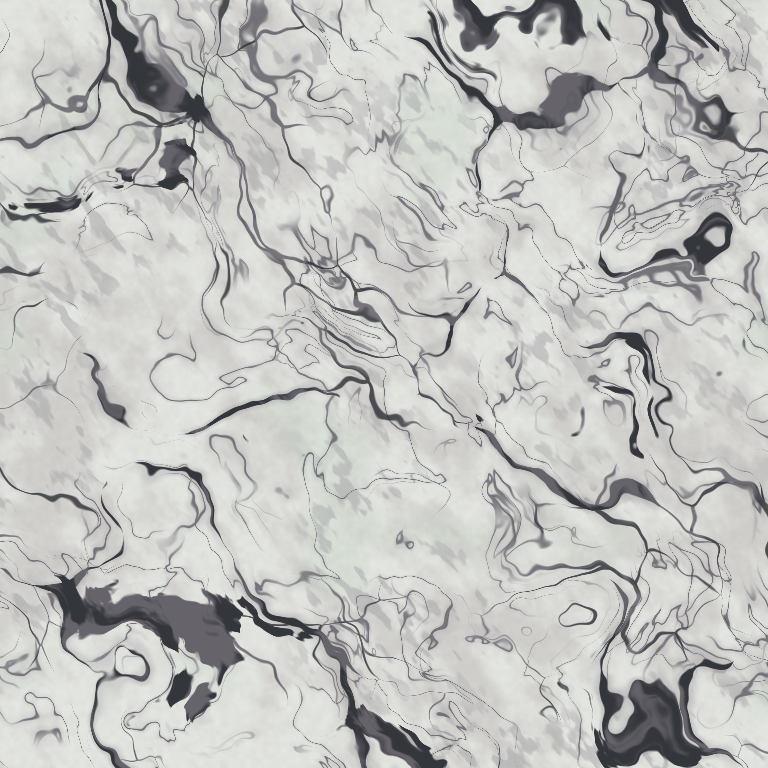
A Shadertoy shader for this texture:

```glsl
const vec3 CHALK = vec3(0.882, 0.890, 0.870);
const vec3 WARM_GREY = vec3(0.815, 0.808, 0.795);
const vec3 PALE_GREEN = vec3(0.805, 0.850, 0.805);
const vec3 ASH = vec3(0.64, 0.64, 0.65);
const vec3 SLATE = vec3(0.40, 0.39, 0.42);
const vec3 INK = vec3(0.20, 0.21, 0.23);

const vec2 GRAIN_DIR = vec2(0.62, -0.785);   // veins fall to the right
const vec2 VEIN_CELLS = vec2(4.6, 2.3);      // across and along the grain
const vec2 CRACK_CELLS = vec2(12.0, 6.5);
const vec2 BLOT_SCALE = vec2(8.0, 4.5);
const vec2 HAIR_SCALE = vec2(7.0, 3.2);
const float VEIN_WIDTH = 0.048;
const float CRACK_WIDTH = 0.016;
const float BLOT_LEVEL = 0.735;
const float HAIR_WIDTH = 0.011;
const int HAIR_LAYERS = 4;

vec2 hash2(vec2 c) {
    vec3 h = fract(c.xyx * vec3(0.1031, 0.1030, 0.0973));
    h += dot(h, h.yzx + 33.33);
    return fract((h.xx + h.yz) * h.zy);
}

float noise(vec2 p) {
    vec2 i = floor(p), f = fract(p);
    f = f * f * (3.0 - 2.0 * f);
    float low = mix(hash2(i).x, hash2(i + vec2(1, 0)).x, f.x);
    float high = mix(hash2(i + vec2(0, 1)).x, hash2(i + vec2(1, 1)).x, f.x);
    return mix(low, high, f.y);
}

float fbm(vec2 p, int octaves) {
    float sum = 0.0, total = 0.0, amp = 0.5;
    for (int i = 0; i < octaves; i++) {
        sum += amp * noise(p);
        total += amp;
        amp *= 0.5;
        p = mat2(1.6, 1.2, -1.2, 1.6) * p + 7.3;
    }
    return sum / total;
}

vec2 warp(vec2 p, int octaves) {
    return vec2(fbm(p, octaves), fbm(p + 41.7, octaves)) - 0.5;
}

// Distance to the nearest cell border, in canvas units
float cellBorder(vec2 p, vec2 cells) {
    p *= cells;
    vec2 base = floor(p), nearest = vec2(0);
    float best = 1e3;
    for (int y = -1; y <= 1; y++)
    for (int x = -1; x <= 1; x++) {
        vec2 id = base + vec2(x, y);
        vec2 r = id + hash2(id) - p;
        if (dot(r, r) < best) { best = dot(r, r); nearest = r; }
    }
    float border = 1e3;
    for (int y = -2; y <= 2; y++)
    for (int x = -2; x <= 2; x++) {
        vec2 id = base + vec2(x, y);
        vec2 r = id + hash2(id) - p;
        vec2 gap = r - nearest;
        if (dot(gap, gap) > 1e-4) {
            vec2 n = normalize(gap);
            border = min(border, dot(0.5 * (r + nearest), n) / length(n * cells));
        }
    }
    return border;
}

void mainImage(out vec4 fragColor, in vec2 fragCoord) {
    vec2 p = fragCoord / iResolution.y;
    float soft = max(0.0012, 1.0 / iResolution.y);

    // Grain frame (across, along), bent by coarse and fine warps
    vec2 g = vec2(dot(p, vec2(-GRAIN_DIR.y, GRAIN_DIR.x)), dot(p, GRAIN_DIR)) + 5.0;
    vec2 q = g + 0.34 * warp(p * 4.0 + 2.0, 3) + 0.08 * warp(p * 15.0 + 9.0, 3);

    // Stone ground: cloudy patches, pitted grain, faint green
    float cloud = 0.55 * fbm(p * 3.5 + 11.0, 4) + 0.45 * fbm(g * vec2(34.0, 22.0), 4);
    vec3 color = mix(CHALK, WARM_GREY, smoothstep(0.44, 0.66, cloud));
    color = mix(color, PALE_GREEN, 0.5 * smoothstep(0.58, 0.75, fbm(p * 7.0 + 23.0, 4)));
    color += 0.035 * (fbm(p * 130.0, 2) - 0.5);

    // Ash flecks lying along the grain
    float fleckZone = smoothstep(0.45, 0.65, fbm(p * 4.0 + 57.0, 3));
    float fleck = smoothstep(0.58, 0.72, fbm(g * vec2(70.0, 32.0) + 3.0, 3));
    color = mix(color, ASH, 0.5 * fleck * fleckZone);

    // Hairlines: contours of stretched noise, broken by a gate
    float hair = 0.0, haze = 0.0;
    for (int i = 0; i < HAIR_LAYERS; i++) {
        float k = float(i);
        float level = abs(fbm(q * HAIR_SCALE * (1.0 + 0.45 * k) + 19.7 * k, 4) - 0.5);
        float gate = smoothstep(0.47, 0.64, fbm(p * 5.5 + 31.3 * k, 4));
        hair = max(hair, gate * (1.0 - smoothstep(0.2 * HAIR_WIDTH, HAIR_WIDTH, level)));
        haze = max(haze, gate * (1.0 - smoothstep(0.0, 0.05, level)));
    }
    color = mix(color, ASH, 0.28 * haze);
    color = mix(color, SLATE, 0.85 * hair);

    // Dark veins swell with the mineral field and end where it is low
    float streak = fbm(q * vec2(48.0, 13.0), 4);
    float mineral = fbm(q * BLOT_SCALE + 3.0, 5);
    float veinEdge = cellBorder(q, VEIN_CELLS) - VEIN_WIDTH * (mineral - 0.52);
    float crackGate = fbm(p * 6.0 + 71.0, 4) - 0.54;
    float crackEdge = cellBorder(q + 3.7, CRACK_CELLS) - CRACK_WIDTH * crackGate;
    float vein = 1.0 - smoothstep(-soft, soft, veinEdge + 0.006 * (streak - 0.5));
    float crack = 1.0 - smoothstep(-soft, soft, crackEdge);
    float blot = smoothstep(-0.008, 0.008, mineral + 0.16 * (streak - 0.5) - BLOT_LEVEL);

    float halo = smoothstep(0.5, 0.62, mineral) * (1.0 - smoothstep(0.0, 0.014, veinEdge));
    color = mix(color, ASH, 0.4 * halo);
    vec3 darkTone = mix(SLATE, INK, smoothstep(0.38, 0.56, streak));
    color = mix(color, darkTone, max(max(vein, blot), 0.85 * crack));

    fragColor = vec4(color, 1.0);
}
```
